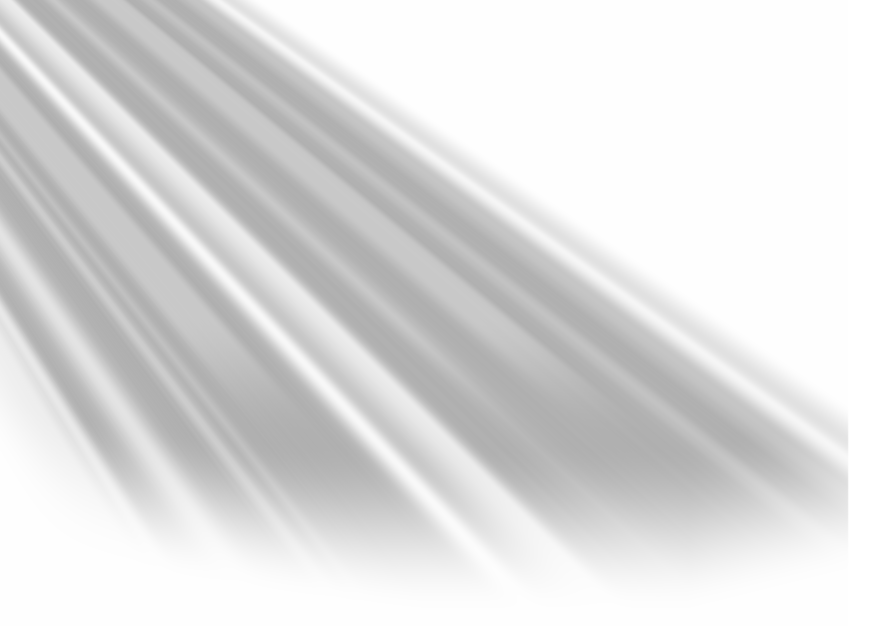
A WebGL 1 fragment shader for this background:

```glsl
precision highp float;
// A fan of soft grey and white light beams sweeping from the upper left.
// Each pixel is reduced to its ray slope from a source beyond the corner;
// tones are layered along that slope, then dissolved into white below.

uniform vec2 u_resolution;

float hash(float n) {
  return fract(sin(n * 127.1) * 437.585);
}

// One-dimensional gradient noise, roughly -0.5 to 0.5.
float gradientNoise(float x) {
  float cell = floor(x);
  float f = x - cell;
  float a = (hash(cell) * 2.0 - 1.0) * f;
  float b = (hash(cell + 1.0) * 2.0 - 1.0) * (f - 1.0);
  return mix(a, b, f * f * f * (f * (f * 6.0 - 15.0) + 10.0));
}

// Bell-shaped beam with its own softness on either side.
float beam(float slope, float center, float before, float after) {
  float d = slope - center;
  d /= d < 0.0 ? before : after;
  return exp(-d * d);
}

// Flat band with soft edges from a-b up to c-d.
float plateau(float x, float a, float b, float c, float d) {
  return smoothstep(a, b, x) * (1.0 - smoothstep(c, d, x));
}

void main() {
  vec2 p = gl_FragCoord.xy / u_resolution.y;
  float depth = 1.0 - p.y;
  float slope = (depth + 0.875) / (p.x + 0.857);
  float white = 0.995;

  // Broad grey body of the fan.
  float tone = mix(white, 0.88, smoothstep(0.688, 0.716, slope));
  tone = mix(tone, 0.77, smoothstep(0.73, 0.748, slope));
  tone = mix(tone, 0.69, smoothstep(0.75, 0.773, slope));
  tone = mix(tone, 0.93, smoothstep(1.555, 1.66, slope));
  tone = mix(tone, white, smoothstep(1.64, 1.88, slope));

  // Pale flat bands that sink into the grey further down.
  float paleFade = 1.0 - smoothstep(0.5, 0.7, depth);
  float pale = plateau(slope, 0.822, 0.835, 0.858, 0.885)
             + plateau(slope, 1.135, 1.16, 1.215, 1.25);
  tone = mix(tone, 0.785, pale * paleFade);
  tone = mix(tone, 0.78, beam(slope, 0.929, 0.015, 0.013) * (0.3 + 0.7 * paleFade));

  // Faint beams.
  tone = mix(tone, 0.76, beam(slope, 0.797, 0.008, 0.012));
  tone = mix(tone, 0.75, beam(slope, 1.275, 0.012, 0.012));
  tone = mix(tone, 0.80, beam(slope, 1.315, 0.015, 0.018));

  // Bright beams.
  tone = mix(tone, 0.96, beam(slope, 0.7265, 0.006, 0.008));
  tone = mix(tone, 0.92, beam(slope, 1.004, 0.013, 0.05));
  tone = mix(tone, 0.97, beam(slope, 1.083, 0.016, 0.021));
  tone = mix(tone, 0.89, beam(slope, 1.455, 0.038, 0.048));
  tone = mix(tone, 0.91, beam(slope, 1.6, 0.025, 0.025));

  // Fine streaks, strongest in the grey.
  float streaks = gradientNoise(slope * 130.0) + 0.5 * gradientNoise(slope * 310.0);
  tone += 0.05 * streaks * (white - tone);

  // Dissolve downward, a little sooner toward both sides.
  float reach = depth + 0.25 * max(0.0, p.x - 1.1) + 0.15 * max(0.0, slope - 1.2);
  tone = mix(tone, white, smoothstep(0.71, 0.98, reach));

  // Clean vertical margin on the right.
  float pixel = 1.0 / u_resolution.x;
  float margin = smoothstep(-pixel, pixel, gl_FragCoord.x * pixel - 0.9466);
  gl_FragColor = vec4(vec3(mix(tone, 1.0, margin)), 1.0);
}
```
